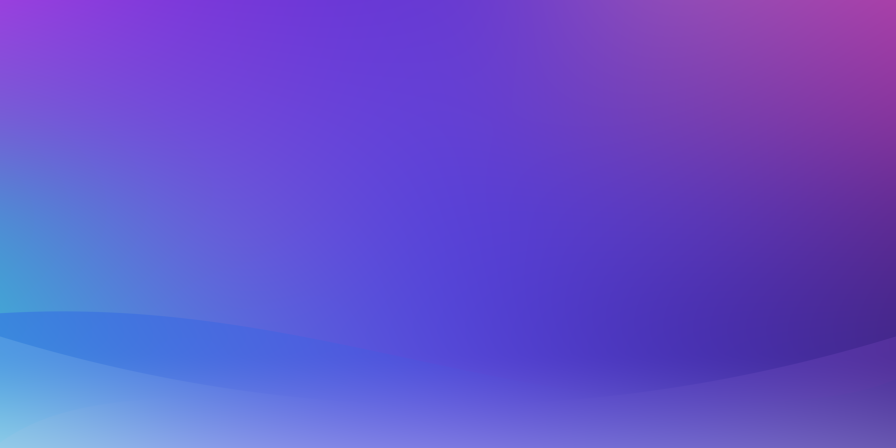
This background is drawn by a WebGL 2 fragment shader. Its source:

```glsl
#version 300 es
precision highp float;
// Soft violet mesh gradient with faint translucent waves and a pale glow along the bottom.

#define GLOW_HEIGHT 0.21
#define GLOW_LEFT 0.36
#define GLOW_RIGHT 0.22
#define CREST_ALPHA 0.46
#define VALLEY_ALPHA 0.20
#define RIPPLE_ALPHA 0.16

uniform vec2 u_resolution;
out vec4 fragColor;

// Catmull-Rom curve through five evenly spaced colours, t in 0..1
vec3 spline(vec3 k[5], float t) {
    float s = clamp(t, 0.0, 1.0) * 4.0;
    int i = min(int(s), 3);
    float f = s - float(i);
    vec3 b = k[i];
    vec3 c = k[i + 1];
    vec3 a = i > 0 ? k[max(i - 1, 0)] : 2.0 * b - c;
    vec3 d = i < 3 ? k[min(i + 2, 4)] : 2.0 * c - b;
    vec3 cubic = 3.0 * (b - c) + d - a;
    vec3 square = 2.0 * a - 5.0 * b + 4.0 * c - d;
    return b + 0.5 * f * (c - a + f * (square + f * cubic));
}

// One horizontal row of the mesh
vec3 row(float x, vec3 a, vec3 b, vec3 c, vec3 d, vec3 e) {
    return spline(vec3[5](a, b, c, d, e), x);
}

vec3 meshGradient(vec2 p) {
    vec3 floorRow = row(p.x, vec3(0.36, 0.75, 0.86), vec3(0.38, 0.46, 0.88),
        vec3(0.36, 0.32, 0.85), vec3(0.30, 0.24, 0.74), vec3(0.25, 0.17, 0.56));
    vec3 lowRow = row(p.x, vec3(0.27, 0.66, 0.84), vec3(0.35, 0.43, 0.86),
        vec3(0.33, 0.28, 0.84), vec3(0.29, 0.20, 0.71), vec3(0.27, 0.155, 0.55));
    vec3 midRow = row(p.x, vec3(0.31, 0.55, 0.83), vec3(0.40, 0.36, 0.85),
        vec3(0.35, 0.26, 0.84), vec3(0.35, 0.22, 0.73), vec3(0.37, 0.17, 0.58));
    vec3 highRow = row(p.x, vec3(0.47, 0.36, 0.84), vec3(0.44, 0.28, 0.85),
        vec3(0.39, 0.25, 0.83), vec3(0.46, 0.25, 0.71), vec3(0.53, 0.21, 0.62));
    vec3 topRow = row(p.x, vec3(0.60, 0.25, 0.87), vec3(0.47, 0.22, 0.85),
        vec3(0.41, 0.23, 0.82), vec3(0.56, 0.29, 0.72), vec3(0.66, 0.25, 0.66));
    return spline(vec3[5](floorRow, lowRow, midRow, highRow, topRow), p.y);
}

// Smooth coverage of the area beneath an edge
float below(float edge, float y) {
    float soft = 0.8 / u_resolution.y;
    return smoothstep(-soft, soft, edge - y);
}

void main() {
    vec2 p = gl_FragCoord.xy / u_resolution;
    vec3 color = meshGradient(p);

    // Blue crest, fading to the right and towards the floor
    float crest = 0.2 + 0.105 * cos((p.x - 0.07) * 4.07);
    float crestFade = (1.0 - smoothstep(0.1, 0.72, p.x)) * smoothstep(-0.05, 0.25, p.y);
    color = mix(color, vec3(0.18, 0.39, 0.90), CREST_ALPHA * crestFade * below(crest, p.y));

    // Pale valley rising to both sides
    float side = 2.0 * p.x - 1.0;
    float valley = 0.096 + 0.153 * side * side;
    vec3 valleyTint = mix(vec3(0.65, 0.85, 0.95), vec3(0.58, 0.32, 0.85), p.x);
    float valleyFade = smoothstep(0.1, 0.95, abs(side));
    color = mix(color, valleyTint, VALLEY_ALPHA * valleyFade * below(valley, p.y));

    // Low ripple, visible only near the two ends
    float ripple = 0.13 - 0.04 * p.x - 0.118 * exp(-p.x / 0.08)
        + 0.064 * exp((p.x - 1.0) / 0.07);
    vec3 rippleTint = mix(vec3(0.64, 0.74, 0.88), vec3(0.22, 0.20, 0.60), p.x);
    float rippleFade = smoothstep(0.55, 1.0, abs(side));
    color = mix(color, rippleTint, RIPPLE_ALPHA * rippleFade * below(ripple, p.y));

    // Light rising from the floor
    float glow = pow(max(1.0 - p.y / GLOW_HEIGHT, 0.0), 1.4);
    color = mix(color, vec3(0.80, 0.86, 0.96), glow * mix(GLOW_LEFT, GLOW_RIGHT, p.x));

    fragColor = vec4(clamp(color, 0.0, 1.0), 1.0);
}
```
